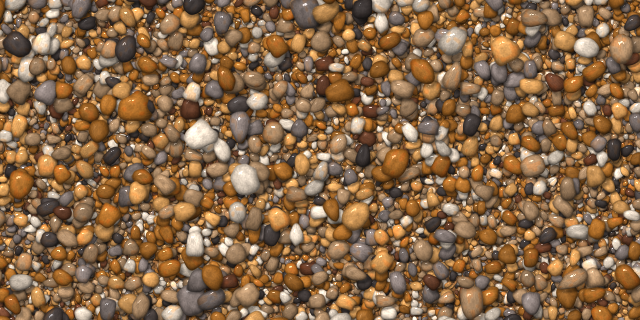
This texture is drawn by a Shadertoy shader. Its source:

```glsl
#define LAYERS 6
#define FINEST_CELL 0.020
#define LAYER_GROWTH 1.35
#define JITTER 0.62
#define SHADOW_DEPTH 0.36
#define EXPOSURE 1.06
#define GLINT 0.6
#define SHEEN 0.09
#define SUN normalize(vec3(-0.25, 0.5, 0.9))
#define GAP_COLOR vec3(0.50, 0.34, 0.20)

// Stone colours; w is the cumulative share
const vec4 STONES[7] = vec4[7](
    vec4(0.60, 0.37, 0.13, 0.25),
    vec4(0.78, 0.56, 0.31, 0.41),
    vec4(0.61, 0.48, 0.35, 0.63),
    vec4(0.80, 0.74, 0.67, 0.78),
    vec4(0.47, 0.42, 0.40, 0.89),
    vec4(0.23, 0.20, 0.19, 0.94),
    vec4(0.38, 0.22, 0.14, 1.01));

vec4 hash4(vec2 p) {
    return fract(sin(dot(p, vec2(127.1, 311.7)) + vec4(0.0, 1.3, 2.7, 4.1)) * 43758.5453);
}

float noise(vec2 p) {
    vec2 i = floor(p), f = fract(p);
    f = f * f * (3.0 - 2.0 * f);
    float low = mix(hash4(i).x, hash4(i + vec2(1, 0)).x, f.x);
    float high = mix(hash4(i + vec2(0, 1)).x, hash4(i + vec2(1, 1)).x, f.x);
    return mix(low, high, f.y);
}

vec3 stoneColor(float pick) {
    for (int i = 0; i < 7; i++)
        if (pick < STONES[i].w) return STONES[i].rgb;
    return STONES[0].rgb;
}

// Radius in an egg-shaped superellipse; the rim is at 1
float pebbleRadius(vec2 q, float egg, float corner) {
    q.y *= 1.0 + egg * q.x;
    q = abs(q) + 1e-4;
    return pow(pow(q.x, corner) + pow(q.y, corner), 1.0 / corner);
}

void paintPebble(inout vec3 color, vec2 offset, float cell, vec4 shape, vec4 look, float pixel) {
    float major = cell * mix(0.37, 0.58, shape.x);
    if (length(offset) > 1.9 * major) return;
    vec2 radii = major * vec2(1.0, mix(0.55, 0.92, shape.y));
    float angle = 3.14159 * shape.z;
    mat2 turn = mat2(cos(angle), -sin(angle), sin(angle), cos(angle));
    float egg = 0.7 * (shape.w - 0.5);
    float corner = mix(1.9, 3.4, look.w * look.w);

    // Soft shadow cast away from the sun
    vec2 shadowPoint = turn * (offset + major * vec2(-0.11, 0.2)) / radii;
    float shadow = smoothstep(1.25, 0.85, pebbleRadius(shadowPoint, egg, corner));
    color *= 1.0 - SHADOW_DEPTH * shadow;

    // Uneven outline
    vec2 q = turn * offset / radii;
    float dent = noise(q * 1.6 + look.zw * 70.0);
    float r = pebbleRadius(q, egg, corner) * (0.9 + 0.24 * dent);
    float cover = smoothstep(-0.7, 0.7, (1.0 - r) * radii.y / pixel);
    if (cover <= 0.0) return;

    // Mottled surface with rusty stains
    vec2 surface = q * major * 60.0 + look.xy * 90.0;
    float mottle = noise(surface);
    float speckle = noise(surface * 3.7);
    vec3 stone = stoneColor(look.x) * mix(0.84, 1.14, look.y);
    float stain = smoothstep(0.5, 0.85, mottle) * step(0.5, look.z);
    stone = mix(stone, stone * vec3(1.02, 0.8, 0.55), 0.55 * stain);
    stone *= 0.85 + 0.18 * mottle + 0.14 * speckle;

    // Flattened wet dome
    float rim = min(r, 1.0);
    vec3 normal = normalize(vec3((q * rim) * turn, 1.25 - 0.8 * rim * rim));
    float light = 0.49 + 0.58 * max(dot(normal, SUN), 0.0);
    light *= 1.0 - 0.16 * smoothstep(0.75, 1.0, rim);
    vec3 halfway = normalize(SUN + vec3(0.35 * (look.zw - 0.5), 1.0));
    float facing = max(dot(normal, halfway), 0.0);
    float glint = smoothstep(0.5, 0.95, pow(facing, 80.0) * (0.5 + 0.85 * speckle));
    float sheen = pow(facing, 10.0) * (0.4 + 0.8 * mottle);
    vec3 lit = stone * light * EXPOSURE;
    lit += vec3(0.92, 0.96, 1.0) * (GLINT * glint * look.z + SHEEN * sheen);
    color = mix(color, lit, cover);
}

void mainImage(out vec4 fragColor, in vec2 fragCoord) {
    vec2 p = fragCoord / iResolution.y;
    float pixel = 1.0 / iResolution.y;
    vec3 color = GAP_COLOR * (0.6 + 0.9 * noise(p * 170.0));

    // Grit first, then ever larger and sparser stones
    float cell = FINEST_CELL;
    for (int layer = 0; layer < LAYERS; layer++) {
        float level = float(layer);
        float density = 0.95 - 0.72 * pow(level / float(LAYERS - 1), 2.2);
        vec2 grid = p / cell + level * 7.37;
        vec2 home = floor(grid);
        for (int y = -1; y <= 1; y++)
        for (int x = -1; x <= 1; x++) {
            vec2 id = home + vec2(x, y);
            vec2 seed = id + level * 31.0;
            vec4 place = hash4(seed);
            if (place.z > density) continue;
            vec2 center = id + 0.5 + JITTER * (place.xy - 0.5);
            paintPebble(color, (grid - center) * cell, cell,
                        hash4(seed + 53.7), hash4(seed + 117.3), pixel);
        }
        cell *= LAYER_GROWTH;
    }
    fragColor = vec4(clamp(color, 0.0, 1.0), 1.0);
}
```
